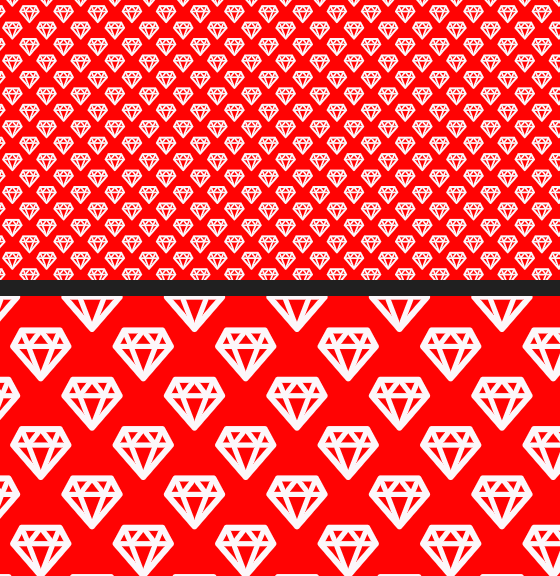
Top, the full canvas; bottom, a detail of the centre.
A WebGL 1 fragment shader for this pattern:

```glsl
precision highp float;
// Staggered rows of white faceted gem outlines on a flat red ground.

#define PERIOD vec2(0.1220, 0.11745)  // spacing inside one sublattice, in canvas heights
#define ORIGIN vec2(0.1052, 0.9590)   // girdle centre of one gem
#define GEM_SIZE 0.0365               // half the width of a gem
#define RIM_HALF 0.100                // half stroke widths, in gem units
#define FACET_HALF 0.085
#define TABLE_CORNER vec2(0.62, 0.52)
#define GIRDLE_X 0.90
#define FACET_X 0.40
#define TIP_Y -1.04
#define RED vec3(1.0, 0.01, 0.01)
#define WHITE vec3(0.99, 0.97, 0.98)

uniform vec2 u_resolution;

float segmentDistance(vec2 p, vec2 a, vec2 b) {
  vec2 ap = p - a;
  vec2 ab = b - a;
  return length(ap - ab * clamp(dot(ap, ab) / dot(ab, ab), 0.0, 1.0));
}

// Signed distance to the gem strokes; the girdle lies on y = 0.
float gemDistance(vec2 p) {
  p.x = abs(p.x);
  vec2 tableMiddle = vec2(0.0, TABLE_CORNER.y);
  vec2 girdleEnd = vec2(GIRDLE_X, 0.0);
  vec2 facet = vec2(FACET_X, 0.0);
  vec2 tip = vec2(0.0, TIP_Y);

  // Outer rim: table, crown side and pavilion side
  float rim = segmentDistance(p, tableMiddle, TABLE_CORNER);
  rim = min(rim, segmentDistance(p, TABLE_CORNER, girdleEnd));
  rim = min(rim, segmentDistance(p, girdleEnd, tip));

  // Inner edges: girdle, crown zigzag and pavilion facet
  float edges = segmentDistance(p, vec2(0.0), girdleEnd);
  edges = min(edges, segmentDistance(p, facet, tableMiddle));
  edges = min(edges, segmentDistance(p, facet, TABLE_CORNER));
  edges = min(edges, segmentDistance(p, facet, tip));

  return min(rim - RIM_HALF, edges - FACET_HALF);
}

void main() {
  vec2 cell = (gl_FragCoord.xy / u_resolution.y - ORIGIN) / PERIOD;

  // Two sublattices, half a period apart, make the staggered rows
  float d = 10.0;
  for (int i = 0; i < 2; i++) {
    vec2 local = fract(cell + 0.5 * float(i) + 0.5) - 0.5;
    d = min(d, gemDistance(local * PERIOD / GEM_SIZE));
  }

  // One-pixel edge smoothing
  float pixel = 1.0 / (u_resolution.y * GEM_SIZE);
  float ink = clamp(0.5 - d / pixel, 0.0, 1.0);
  gl_FragColor = vec4(mix(RED, WHITE, ink), 1.0);
}
```
